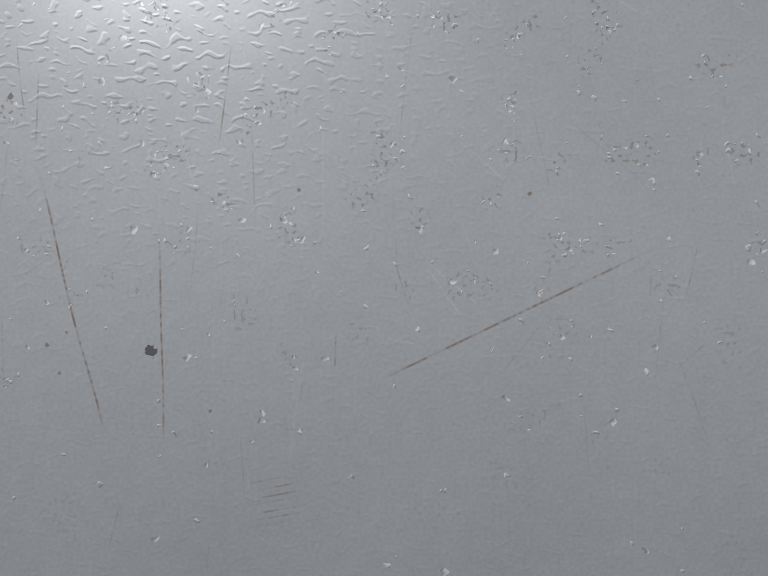
A Shadertoy shader for this texture:

```glsl
// Worn grey-blue painted metal: soft glare, paint blisters, rusty scratches and chips.

const vec3 RUST = vec3(0.41, 0.34, 0.31);
const vec3 CHIP = vec3(0.29, 0.28, 0.30);
const vec3 SHEEN = vec3(0.76, 0.77, 0.78);
const vec2 LIGHT = vec2(-0.4, 0.92);

vec2 hash2(vec2 p) {
    vec3 q = fract(p.xyx * vec3(0.1031, 0.1030, 0.0973));
    q += dot(q, q.yzx + 33.33);
    return fract((q.xx + q.yz) * q.zy);
}

vec2 gradientAt(vec2 cell) {
    float angle = 6.2832 * hash2(cell).x;
    return vec2(cos(angle), sin(angle));
}

float gradientNoise(vec2 p) {
    vec2 i = floor(p), f = fract(p);
    vec2 u = f * f * f * (f * (f * 6.0 - 15.0) + 10.0);
    vec2 e = vec2(0.0, 1.0);
    float low = mix(dot(gradientAt(i), f), dot(gradientAt(i + e.yx), f - e.yx), u.x);
    float high = mix(dot(gradientAt(i + e.xy), f - e.xy), dot(gradientAt(i + e.yy), f - e.yy), u.x);
    return mix(low, high, u.y);
}

vec2 warp(vec2 p, float frequency, float amount) {
    vec2 q = p * frequency;
    return p + amount * vec2(gradientNoise(q), gradientNoise(q + 40.0));
}

float glow(vec2 p, vec2 center, vec2 size) {
    vec2 d = (p - center) / size;
    return exp(-dot(d, d));
}

// Tapered stroke from a to b, worn away in places
float scratch(vec2 p, vec2 a, vec2 b, float width, float soft) {
    vec2 ab = b - a;
    float t = clamp(dot(p - a, ab) / dot(ab, ab), 0.0, 1.0);
    float along = t * length(ab);
    float line = 1.0 - smoothstep(width * 0.2, width + soft, length(p - a - ab * t));
    float taper = smoothstep(0.0, 0.1, t) * (1.0 - smoothstep(0.7, 1.0, t));
    float wear = gradientNoise(vec2(along * 24.0, a.x * 91.0)) + 0.7 * gradientNoise(vec2(along * 110.0, a.y * 77.0));
    return line * taper * mix(0.2, 1.0, smoothstep(-0.35, 0.35, wear));
}

// Many mostly upright strokes, faint ones being the most common
float scratchField(vec2 p, float seed, float width, float soft) {
    float cover = 0.0;
    for (int i = 0; i < 36; i++) {
        vec2 key = vec2(float(i) * 3.0 + 1.0, seed);
        vec2 place = hash2(key) * vec2(1.4, 1.0);
        vec2 shape = hash2(key + 57.0);
        float lean = shape.x * 2.0 - 1.0;
        float angle = 0.2 * lean + 1.3 * lean * lean * lean;
        vec2 reach = vec2(sin(angle), cos(angle)) * mix(0.02, 0.14, shape.y * shape.y);
        float pick = hash2(key + 113.0).x;
        float strength = mix(0.2, 0.85, pick * pick);
        cover = max(cover, strength * scratch(p, place - reach, place + reach, width, soft));
    }
    return cover;
}

// Signed light and shade of small domes, one at most per cell
float blisters(vec2 p, float frequency, float density) {
    vec2 q = p * frequency, cell = floor(q);
    vec2 d = fract(q) - 0.5 - (hash2(cell) - 0.5) * 0.3;
    vec2 pick = hash2(cell + 71.0);
    float radius = mix(0.2, 0.36, pick.y);
    float dome = 1.0 - smoothstep(radius * 0.5, radius * 1.15, length(d));
    return step(pick.x, density) * dome * (0.2 + 1.2 * dot(d, LIGHT) / radius);
}

float crease(vec2 p) {
    vec2 q = warp(p, 30.0, 0.012);
    return smoothstep(0.15, 0.45, gradientNoise(q * vec2(48.0, 100.0)));
}

float chip(vec2 p, vec2 center, float radius, float soft) {
    float ragged = radius * (1.0 + 0.9 * gradientNoise(p * 130.0));
    return 1.0 - smoothstep(ragged - soft, ragged + soft, length(p - center));
}

void mainImage(out vec4 fragColor, in vec2 fragCoord) {
    vec2 p = fragCoord / iResolution.y;
    float soft = max(1.0 / iResolution.y, 0.0018);
    vec2 bent = warp(p, 4.0, 0.008);

    // Paint and glare
    float glare = glow(p, vec2(0.28, 1.02), vec2(0.5, 0.4));
    float tone = mix(0.505, 0.562, smoothstep(-0.1, 0.65, p.y + 0.04 * (0.67 - p.x)));
    tone += 0.115 * glare + 0.16 * glow(p, vec2(0.27, 1.04), vec2(0.28, 0.13));
    tone += 0.012 * gradientNoise(p * 4.0) + 0.010 * gradientNoise(p * 30.0);
    tone += 0.022 * gradientNoise(p * 150.0);
    vec3 color = tone + vec3(0.0, 0.012, 0.027);

    // Scratches: pale hairlines, then rusty strokes
    color = mix(color, SHEEN, 0.28 * scratchField(bent, 11.0, 0.0005, soft));
    float rust = 0.5 * scratchField(bent, 29.0, 0.0007, soft);
    rust = max(rust, 0.65 * scratch(p, vec2(0.66, 0.34), vec2(1.16, 0.58), 0.0016, soft));
    rust = max(rust, 0.75 * scratch(bent, vec2(0.18, 0.25), vec2(0.06, 0.72), 0.0014, soft));
    rust = max(rust, 0.7 * scratch(bent, vec2(0.285, 0.23), vec2(0.275, 0.61), 0.0012, soft));
    for (int i = 0; i < 7; i++) {
        vec2 start = vec2(0.43 + 0.025 * hash2(vec2(float(i), 5.0)).x, 0.085 + 0.013 * float(i));
        rust = max(rust, 0.42 * scratch(bent, start, start + vec2(0.07, 0.012), 0.001, soft));
    }

    // Clustered blisters and the stains around them
    float cluster = smoothstep(0.2, 0.42, gradientNoise(p * 13.0 + 3.0));
    float upper = smoothstep(0.1, 0.9, p.y);
    float density = 0.005 + upper * (0.016 + 0.42 * cluster);
    float stain = cluster * smoothstep(0.15, 0.4, gradientNoise(p * 120.0));
    rust = max(rust, 0.4 * stain * mix(0.3, 1.0, upper));
    color = mix(color, RUST, rust);
    vec2 lumpy = warp(p, 85.0, 0.008);
    float relief = blisters(lumpy, 78.0, density) + blisters(lumpy.yx + 4.0, 54.0, density * 0.5);
    float wrinkle = crease(p) - crease(p + LIGHT * 0.0035);
    color += 0.19 * relief + wrinkle * (0.012 + 0.16 * glare * glare);

    // Chips down to the metal
    for (int i = 0; i < 7; i++) {
        vec2 key = vec2(float(i), 83.0);
        float radius = mix(0.002, 0.006, hash2(key + 9.0).x);
        color = mix(color, RUST, 0.65 * chip(p, hash2(key) * vec2(1.33, 0.9), radius, soft));
    }
    color = mix(color, CHIP, 0.85 * chip(p, vec2(0.262, 0.39), 0.010, soft));

    fragColor = vec4(clamp(color, 0.0, 1.0), 1.0);
}
```
